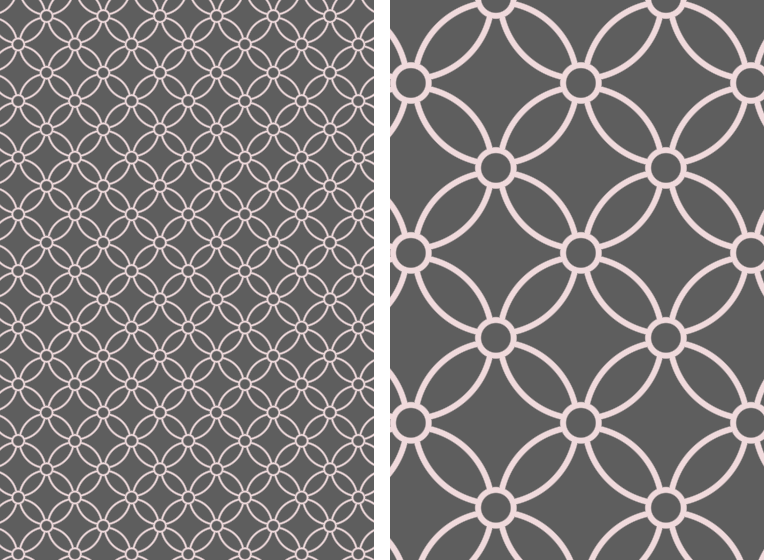
Left, the full canvas; right, a detail of the centre.
A WebGL 1 fragment shader for this pattern:

```glsl
precision highp float;
// Trellis of overlapping pale pink circles joined by small rings on grey.

uniform vec2 u_resolution;

// Offset from the nearest point of a unit square lattice.
vec2 latticeOffset(vec2 p, vec2 origin) {
  return fract(p - origin + 0.5) - 0.5;
}

// Soft-edged coverage of a circular outline.
float outline(float dist, float radius, float halfWidth, float softness) {
  float d = abs(dist - radius) - halfWidth;
  return clamp(0.5 - d / softness, 0.0, 1.0);
}

void main() {
  vec2 repeats = vec2(6.598, 9.887);
  vec2 p = gl_FragCoord.xy / u_resolution * repeats - vec2(0.322, 0.103);
  float softness = 1.4 * repeats.x / u_resolution.x;

  // Large circles on two interleaved lattices overlap into petals.
  float circleA = length(latticeOffset(p, vec2(0.5, 0.0)));
  float circleB = length(latticeOffset(p, vec2(0.0, 0.5)));
  float petals = max(outline(circleA, 0.477, 0.0176, softness),
                     outline(circleB, 0.477, 0.0176, softness));

  // Small rings sit where the petals meet and hide the lines inside.
  float node = min(length(latticeOffset(p, vec2(0.0))),
                   length(latticeOffset(p, vec2(0.5))));
  petals *= clamp(0.5 + (node - 0.105) / softness, 0.0, 1.0);
  float rings = outline(node, 0.105, 0.0176, softness);

  vec3 grey = vec3(0.37);
  vec3 palePink = vec3(0.94, 0.855, 0.862);
  gl_FragColor = vec4(mix(grey, palePink, max(petals, rings)), 1.0);
}
```
